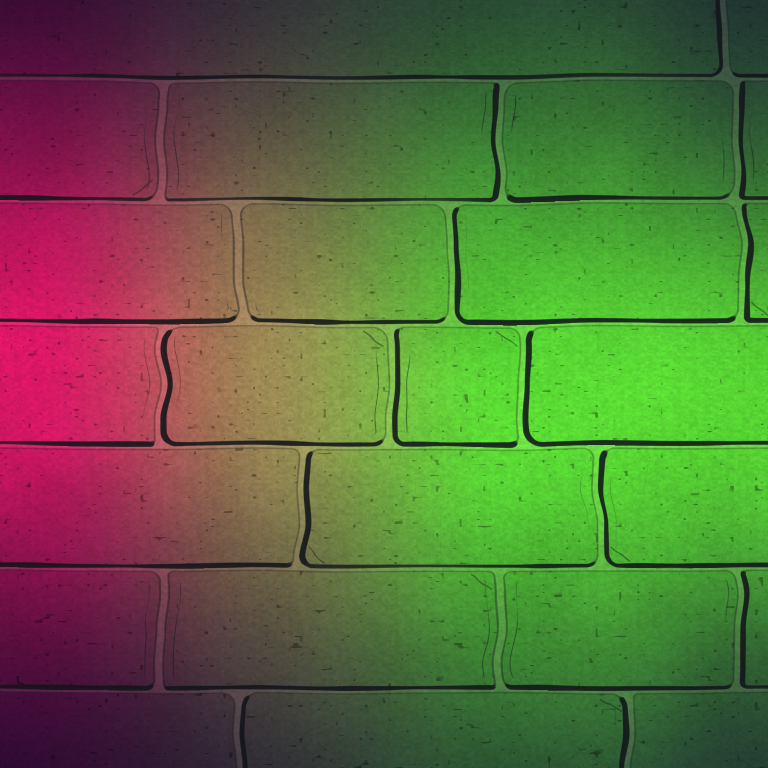
Give the GLSL for this texture, as a WebGL 1 fragment shader.

```glsl
precision highp float;
// Painted block wall in running bond, lit magenta from the left and green from
// the right. Each block is a wobbly rounded box whose edges get uneven ink lines;
// pale mortar, grain, pores and corner scratches add the wear.
uniform vec2 u_resolution;

const float COURSE = 0.1594;      // height of one course
const float TOP = 1.0564;         // upper edge of the cut-off top course
const vec2 HALF_GAP = vec2(0.0058, 0.0035);

float hash(vec2 p) {
  return fract(sin(dot(p, vec2(127.1, 311.7))) * 43758.5453);
}

float noise(vec2 p) {
  vec2 i = floor(p), f = fract(p);
  f = f * f * (3.0 - 2.0 * f);
  return mix(mix(hash(i), hash(i + vec2(1.0, 0.0)), f.x),
             mix(hash(i + vec2(0.0, 1.0)), hash(i + 1.0), f.x), f.y);
}

float roundBox(vec2 p, vec2 halfSize, float radius) {
  vec2 q = abs(p) - halfSize + radius;
  return length(max(q, 0.0)) + min(max(q.x, q.y), 0.0) - radius;
}

float segment(vec2 p, vec2 a, vec2 b) {
  vec2 ab = b - a;
  return length(p - a - ab * clamp(dot(p - a, ab) / dot(ab, ab), 0.0, 1.0));
}

float stroke(float dist, float width, float soft) {
  return 1.0 - smoothstep(width - soft, width + soft, abs(dist));
}

// Horizontal place of joint k in a course; even and odd courses are staggered.
float jointX(float k, float row) {
  if (row < 0.5) return 0.943 + 0.4 * k;
  float swing = 0.07 * cos((row - 1.0) * 1.5708);
  float fromMid = row - 4.0;
  bool isOdd = mod(row, 2.0) > 0.5;
  float first = isOdd ? 0.212 : 0.392 - 0.02 * fromMid * fromMid;
  float gap1 = isOdd ? 0.37 + swing : 0.16 + 0.0575 * row;
  float gap2 = isOdd ? 0.24 + swing : 0.38;
  return first + gap1 * min(k, 1.0) + gap2 * max(k - 1.0, 0.0);
}

// Left and right joints around x.
vec2 blockSpan(float x, float row) {
  vec2 span = vec2(-0.2, 1.3);
  for (int i = 0; i < 3; i++) {
    float j = jointX(float(i), row);
    if (j <= x) span.x = max(span.x, j);
    else span.y = min(span.y, j);
  }
  return span;
}

// Two coloured lights fading to dark above and below.
vec3 lighting(vec2 p) {
  vec3 hue = mix(vec3(0.87, 0.09, 0.40), vec3(0.62, 0.54, 0.33), smoothstep(0.04, 0.36, p.x));
  hue = mix(hue, vec3(0.35, 0.85, 0.20), smoothstep(0.32, 0.66, p.x));
  vec3 shade = mix(vec3(0.13, 0.04, 0.18), vec3(0.12, 0.18, 0.20), smoothstep(0.0, 0.6, p.x));
  float side = smoothstep(0.1, 0.7, p.x);
  float fall = (p.y - mix(0.53, 0.47, side)) / mix(0.34, 0.40, side);
  fall *= fall * (1.0 + 0.7 * smoothstep(0.78, 1.0, p.x));
  return mix(shade, hue, exp(-fall));
}

// Ink weight of a side: each joint is heavy on one face or thin on both.
float sideWeight(float joint, float row, float face) {
  float h = hash(vec2(floor(joint * 100.0), row));
  if (h > 0.85) return 0.22;
  return mix(0.15, 1.0, step(0.0, (h - 0.42) * face));
}

void main() {
  vec2 p = gl_FragCoord.xy / u_resolution;
  float soft = max(0.0009, 0.8 / u_resolution.y);

  // Wavy block layout
  vec2 w = p;
  w.y += 0.005 * (noise(p * vec2(9.0, 2.0)) - 0.5);
  float v = (TOP - w.y) / COURSE;
  float row = floor(v);
  w.x += 0.012 * (noise(vec2(p.x * 5.0, p.y * 22.0 + row * 7.0)) - 0.5);
  vec2 span = blockSpan(w.x, row);
  vec2 size = vec2(span.y - span.x, COURSE);
  vec2 local = vec2(w.x - 0.5 * (span.x + span.y), (0.5 - fract(v)) * COURSE);
  vec2 halfSize = 0.5 * size - HALF_GAP;
  vec2 id = vec2(floor(span.x * 100.0), row);
  float d = roundBox(local, halfSize, mix(0.004, 0.019, hash(id + 3.0)));

  // Ink lines: strong below, faint above, mixed at the sides
  vec2 q = abs(local) - halfSize;
  float onSide = smoothstep(-0.006, 0.006, q.x - q.y);
  float side = local.x < 0.0 ? sideWeight(span.x, row, 1.0) : sideWeight(span.y, row, -1.0);
  float level = local.y < 0.0 ? 0.45 + 0.5 * noise(vec2(p.x * 7.0, row * 5.0)) : 0.1;
  float weight = mix(level, side, onSide);
  float width = 0.0007 + 0.0031 * weight * (0.55 + 0.7 * noise(p * 24.0));
  float ink = stroke(d, width, soft) * mix(0.25, 0.95, smoothstep(0.0, 0.7, weight));

  // Broken scratches beside the ends and one slanted crack in a corner
  float patchy = smoothstep(0.52, 0.75, noise(p * vec2(9.0, 14.0) + 4.0));
  float scratch = stroke(d + 0.011 + 0.005 * noise(p * 30.0), 0.0006, soft) * onSide * patchy * 0.55;
  vec2 corner = sign(vec2(hash(id + 8.0), hash(id + 5.0)) - 0.5);
  vec2 c = halfSize - local * corner + 0.004 * (noise(p * 60.0) - 0.5);
  float crack = stroke(segment(c, vec2(0.006, 0.024), vec2(0.03, 0.006)), 0.0008, soft);
  scratch = max(scratch, crack * step(0.45, hash(id + 11.0)) * 0.5);

  // Paint, pale mortar, grain and pores
  vec3 color = lighting(p);
  float mortar = smoothstep(-soft, 0.002, d);
  color = mix(color, color * 0.95 + vec3(0.09, 0.07, 0.07), mortar);
  float grain = noise(p * vec2(190.0, 260.0)) + noise(p * 420.0) - 1.0;
  color *= 1.0 + 0.09 * grain + 0.07 * (noise(p * 14.0) - 0.5);
  float pore = smoothstep(0.86, 0.97, noise(p * vec2(130.0, 210.0) + 17.0));
  color *= 1.0 - 0.32 * pore * (1.0 - mortar);
  vec3 inkColor = vec3(0.06, 0.07, 0.09) + 0.08 * color;
  color = mix(color, inkColor, max(ink, scratch));
  gl_FragColor = vec4(color, 1.0);
}
```
